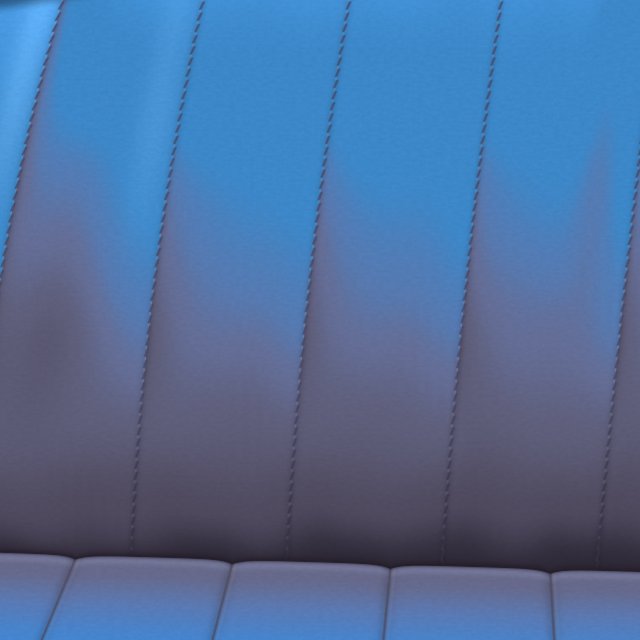
Give the GLSL for this texture, as a Shadertoy shader.

```glsl
// Blue upholstered seat: a backrest of tall leaning panels with dashed stitching,
// fading from sky blue to dark mauve, above a cushion with plain piped seams.
// Seams are curves indexed by number; panels are shaded from the seams beside them.

const vec3 GLOSS  = vec3(0.28, 0.60, 0.89);
const vec3 SKY    = vec3(0.235, 0.53, 0.785);
const vec3 STEEL  = vec3(0.33, 0.48, 0.70);
const vec3 MAUVE  = vec3(0.39, 0.43, 0.59);
const vec3 SLATE  = vec3(0.37, 0.37, 0.48);
const vec3 DUSK   = vec3(0.31, 0.29, 0.37);
const vec3 SHADOW = vec3(0.19, 0.17, 0.23);
const vec3 GAP    = vec3(0.12, 0.09, 0.13);
const vec3 THREAD = vec3(0.29, 0.28, 0.40);

const float BACK_END      = 0.863;   // depth where the backrest meets the cushion
const float EDGE_SLOPE    = 0.030;
const float STITCH_PITCH  = 0.0175;
const float STITCH_LENGTH = 0.0046;  // half length
const float STITCH_WIDTH  = 0.0019;  // half width
const float PIPING_WIDTH  = 0.0018;
const float GRAIN         = 0.030;

vec2 gradientAt(vec2 cell) {
    float h = fract(sin(dot(cell, vec2(127.1, 311.7))) * 43758.5);
    return vec2(cos(6.2832 * h), sin(6.2832 * h));
}

float gradientNoise(vec2 p) {
    vec2 i = floor(p), f = fract(p);
    vec2 w = f * f * f * (f * (f * 6.0 - 15.0) + 10.0);
    vec2 e = vec2(1.0, 0.0);
    float a = dot(gradientAt(i), f);
    float b = dot(gradientAt(i + e.xy), f - e.xy);
    float c = dot(gradientAt(i + e.yx), f - e.yx);
    float d = dot(gradientAt(i + e.xx), f - e.xx);
    return mix(mix(a, b, w.x), mix(c, d, w.x), w.y);
}

float bump(float x, float center, float width) {
    float d = (x - center) / width;
    return exp(-d * d);
}

// Horizontal position of a backrest seam at a depth below the top
float seamX(float n, float depth) {
    float top = 0.098 + 0.215 * n + 0.0045 * n * n;
    float bottom = -0.037 + 0.243 * n;
    float s = depth / BACK_END;
    float bend = 0.85 - 0.17 * n;
    return mix(top, bottom, s * (1.0 + bend * (1.0 - s)));
}

// Light falling off down the backrest
vec3 leatherTone(float h) {
    vec3 c = mix(GLOSS, SKY, smoothstep(-0.10, 0.10, h));
    c = mix(c, STEEL, smoothstep(0.28, 0.44, h));
    c = mix(c, MAUVE, smoothstep(0.42, 0.55, h));
    c = mix(c, SLATE, smoothstep(0.53, 0.67, h));
    c = mix(c, DUSK, smoothstep(0.65, 0.80, h));
    return mix(c, SHADOW, smoothstep(0.79, 0.89, h));
}

vec3 backrest(vec2 p, float px) {
    // Find the seams on either side
    float left = -1.0, right = 2.0, panel = -1.0;
    for (float n = -1.0; n < 6.0; n++) {
        float x = seamX(n, p.y);
        if (x <= p.x) { left = x; panel = n; }
        else right = min(right, x);
    }
    float u = (p.x - left) / (right - left);

    // Folds pull the grey upward right of a seam and the blue downward left of it
    float middle = smoothstep(0.08, 0.32, p.y) * (1.0 - smoothstep(0.50, 0.72, p.y));
    float first = step(abs(panel), 0.5);
    float fourth = step(abs(panel - 3.0), 0.5);
    float h = p.y + 0.035 * gradientNoise(p * vec2(9.0, 5.0));
    h += 0.19 * middle * exp(-u / 0.16);
    h -= 0.07 * middle * bump(u, 1.0, 0.25);
    h += first * 0.48 * exp(-u / 0.13) * (1.0 - smoothstep(0.0, 0.45, p.y));
    h += first * 0.15 * bump(u, 0.38, 0.28) * middle;
    h += fourth * 0.16 * bump(u, 0.76, 0.13) * (1.0 - smoothstep(0.25, 0.55, p.y));
    h -= 0.10 * step(panel, -0.5);
    vec3 c = leatherTone(h);

    // Sheen on the roll at the left, and the dim corner above it
    float upper = 1.0 - smoothstep(0.15, 0.45, p.y);
    c += 0.09 * upper * bump(u, 0.86, 0.13) * (1.0 - smoothstep(0.12, 0.40, p.x));
    c *= 1.0 - 0.4 * (1.0 - smoothstep(0.0, 0.025, p.y + 0.15 * p.x));

    // Nearest seam: soft crease, then slanted stitches with pale gaps
    float toLeft = p.x - left, toRight = p.x - right;
    float d = toLeft < -toRight ? toLeft : toRight;
    c *= 1.0 - 0.10 * bump(d, 0.0, 0.006);
    float along = (fract(p.y / STITCH_PITCH) - 0.5) * STITCH_PITCH;
    vec2 q = vec2(d + 0.28 * along, along);
    q.y -= clamp(q.y, -STITCH_LENGTH, STITCH_LENGTH);
    float stitch = 1.0 - smoothstep(-px, px, length(q) - STITCH_WIDTH);
    float gap = bump(abs(along), 0.5 * STITCH_PITCH, 0.003) * bump(d, -0.001, 0.002);
    c += 0.06 * gap;
    return mix(c, THREAD * mix(1.0, 0.72, smoothstep(0.55, 0.85, p.y)), 0.80 * stitch);
}

vec3 cushion(float below, float seamDistance, float px) {
    vec3 c = mix(vec3(0.40, 0.41, 0.54), vec3(0.36, 0.47, 0.69), smoothstep(0.02, 0.08, below));
    c = mix(c, vec3(0.27, 0.52, 0.81), smoothstep(0.06, 0.135, below));
    c += 0.05 * bump(below, 0.008, 0.006);
    c *= 1.0 - 0.13 * bump(seamDistance, 0.0, 0.010);
    c += 0.04 * bump(seamDistance, 0.006, 0.003);
    float piping = 1.0 - smoothstep(-px, px, abs(seamDistance) - PIPING_WIDTH);
    return mix(c, DUSK, 0.75 * piping);
}

void mainImage(out vec4 fragColor, in vec2 fragCoord) {
    vec2 p = fragCoord / iResolution.xy;
    p.y = 1.0 - p.y;                       // depth below the top
    float px = 1.0 / iResolution.y;

    // Cushion seams fan out downward; its rim dips at each seam
    float k = clamp((p.y - 0.868) / 0.132, 0.0, 1.0);
    float pitch = mix(0.246, 0.267, k);
    float v = (p.x - mix(0.120, 0.065, k)) / pitch;
    float seamDistance = (v - round(v)) * pitch;
    float rim = BACK_END + EDGE_SLOPE * p.x + 0.007 * exp(-abs(seamDistance) / 0.018);
    float below = p.y - rim;

    vec3 c = mix(backrest(p, px), cushion(below, seamDistance, px), smoothstep(-px, px, below));
    float shade = below < 0.0 ? exp(below / 0.007) : exp(-below / 0.0018);
    c = mix(c, GAP, 0.80 * shade);

    // Fine leather grain, stretched sideways
    float grain = gradientNoise(p * vec2(95.0, 190.0)) + 0.8 * gradientNoise(p * vec2(230.0, 310.0));
    c *= 1.0 + GRAIN * grain;
    fragColor = vec4(clamp(c, 0.0, 1.0), 1.0);
}
```
